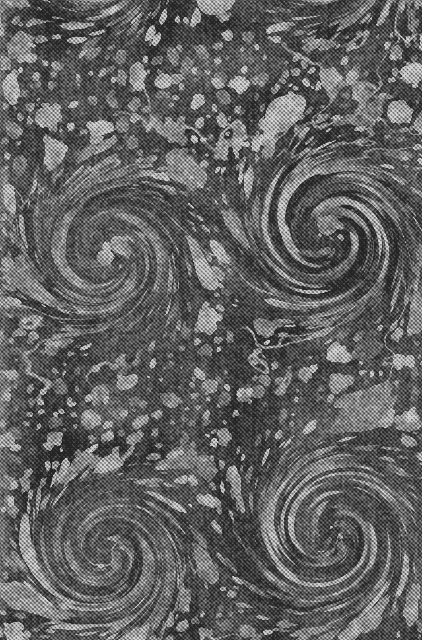
Give the GLSL for this pattern, as a Shadertoy shader.

```glsl
// Grey marbled paper: pale ink drops, veins and streaks on a dark ground, wound into
// two columns of counter-clockwise whirls. The plane is twisted around each whirl, the
// drops are scattered in the twisted plane, and a fine diagonal screen prints the tone.

const vec2 FIRST_WHIRL = vec2(0.252, 0.205);  // unit: canvas width
const vec2 WHIRL_STEP = vec2(0.53, 0.71);
const float COLUMN_RISE = 0.045;
const float SCREEN_PITCH = 0.0069;

float hash(vec2 p) {
    vec3 h = fract(vec3(p.xyx) * 0.1031);
    h += dot(h, h.yzx + 33.33);
    return fract((h.x + h.y) * h.z);
}

float noise(vec2 p) {
    vec2 i = floor(p), f = fract(p);
    f = f * f * (3.0 - 2.0 * f);
    return mix(mix(hash(i), hash(i + vec2(1, 0)), f.x),
               mix(hash(i + vec2(0, 1)), hash(i + vec2(1, 1)), f.x), f.y);
}

float fbm(vec2 p) {
    float sum = 0.0, weight = 0.533;
    for (int i = 0; i < 4; i++) {
        sum += weight * noise(p);
        p = mat2(1.6, 1.2, -1.2, 1.6) * p + 7.3;
        weight *= 0.5;
    }
    return sum;
}

vec2 rotate(vec2 p, float angle) {
    float c = cos(angle), s = sin(angle);
    return vec2(c * p.x - s * p.y, s * p.x + c * p.y);
}

// xy: twisted position, z: strength of the streaked ring around a whirl
vec3 whirls(vec2 p) {
    vec3 result = vec3(p, 0.0);
    for (int row = 0; row < 3; row++)
    for (int col = 0; col < 2; col++) {
        vec2 id = vec2(col, row);
        vec2 centre = FIRST_WHIRL + id * WHIRL_STEP + vec2(0.0, COLUMN_RISE * id.x);
        vec2 d = p - centre;
        float radius = 0.112 + 0.014 * id.x + 0.01 * hash(id + 3.0);
        float pull = exp(-dot(d, d) / (radius * radius));
        float turn = mix(4.6, 5.8, hash(id + 8.0)) * pull;
        result.xy += rotate(d, -turn) - d;
        result.z += 4.0 * pull * (1.0 - pull) * (0.8 + 0.35 * id.x);
    }
    return result;
}

// Tone of irregular oval drops, one at most per grid cell; sizes are in cells
float drops(vec2 p, float cells, vec2 sizes, float density, float blur, float seed) {
    vec2 g = p * cells + seed, home = floor(g);
    float wobble = noise(g * 4.0) + 0.5 * noise(g * 9.0) - 0.75, tone = 0.0;
    for (int y = -1; y <= 1; y++)
    for (int x = -1; x <= 1; x++) {
        vec2 id = home + vec2(x, y);
        float pick = hash(id + 1.7), shape = hash(id + 5.1);
        vec2 centre = id + 0.2 + 0.6 * vec2(hash(id + 11.3), hash(id + 23.9));
        vec2 d = rotate(g - centre, 6.283 * shape);
        float size = mix(sizes.x, sizes.y, shape);
        float edge = length(d * vec2(0.85, 1.0 + 0.5 * pick)) - size * (1.0 + 0.6 * wobble);
        float cover = 1.0 - smoothstep(-blur * cells, blur * cells, edge);
        float present = step(pick, density * (0.4 + 1.2 * noise(id * 0.35 + seed)));
        tone = max(tone, present * cover * mix(0.44, 0.74, hash(id + 41.0)));
    }
    return tone;
}

// Thin broken threads along one level of the noise
float veins(vec2 p, float scale, float blur) {
    float level = abs(fbm(p * scale) - 0.5);
    float thread = 1.0 - smoothstep(0.006, 0.02 + blur * scale, level);
    return thread * smoothstep(0.45, 0.6, noise(p * 4.5 + 19.0));
}

// Two crossed diagonal waves, the falling one stronger
float diagonalScreen(vec2 p) {
    vec2 phase = vec2(p.x + p.y, p.x - p.y) * (6.2832 * 0.7071 / SCREEN_PITCH);
    return 0.6 * cos(phase.x) + 0.4 * cos(phase.y);
}

void mainImage(out vec4 fragColor, in vec2 fragCoord) {
    vec2 p = fragCoord / iResolution.x;
    vec3 whirl = whirls(p);
    vec2 q = whirl.xy + 0.014 * (vec2(noise(p * 14.0), noise(p * 14.0 + 31.0)) - 0.5);
    float blur = 0.4 * max(length(dFdx(q)), length(dFdy(q)));
    float ring = min(whirl.z, 1.0);

    // Mottled ground with vertical wear
    float tone = 0.25 + 0.3 * (fbm(q * 11.0) - 0.5);
    tone += 0.14 * (noise(vec2(p.x * 8.0, p.y * 2.0)) - 0.5);
    tone += 0.08 * (noise(vec2(p.x * 150.0, p.y * 9.0)) - 0.5);
    tone += 0.12 * (1.0 - smoothstep(0.008, 0.024, p.x));

    // Ink drops in four sizes
    float ink = drops(q, 5.0, vec2(0.14, 0.29), 0.32, blur, 9.0);
    ink = max(ink, drops(q, 11.0, vec2(0.15, 0.36), 0.52, blur, 17.0));
    ink = max(ink, drops(q, 20.0, vec2(0.15, 0.38), 0.52, blur, 71.0));
    ink = max(ink, drops(q, 36.0, vec2(0.15, 0.36), 0.55, blur, 53.0));

    // Threads, and streaks that also split the drops inside the rings
    ink = max(ink, 0.62 * veins(q, 6.0, blur));
    ink = max(ink, 0.56 * veins(q + 3.7, 9.0, blur));
    float streak = smoothstep(0.42, 0.66, noise(q * 31.0));
    ink *= mix(1.0, 0.4 + 0.6 * streak, 0.8 * ring);
    ink = max(ink, 0.68 * streak * ring);
    ink *= 0.88 + 0.5 * (fbm(p * 45.0) - 0.35);
    tone = max(tone, ink);

    // Printed screen and paper grain; the screen fades where it cannot be resolved
    float resolved = smoothstep(1.2, 2.2, SCREEN_PITCH * iResolution.x);
    tone += resolved * mix(0.07, 0.4, tone) * diagonalScreen(p);
    tone += 0.22 * (noise(p * 230.0) - 0.5);
    fragColor = vec4(vec3(clamp(tone, 0.14, 0.84)), 1.0);
}
```
